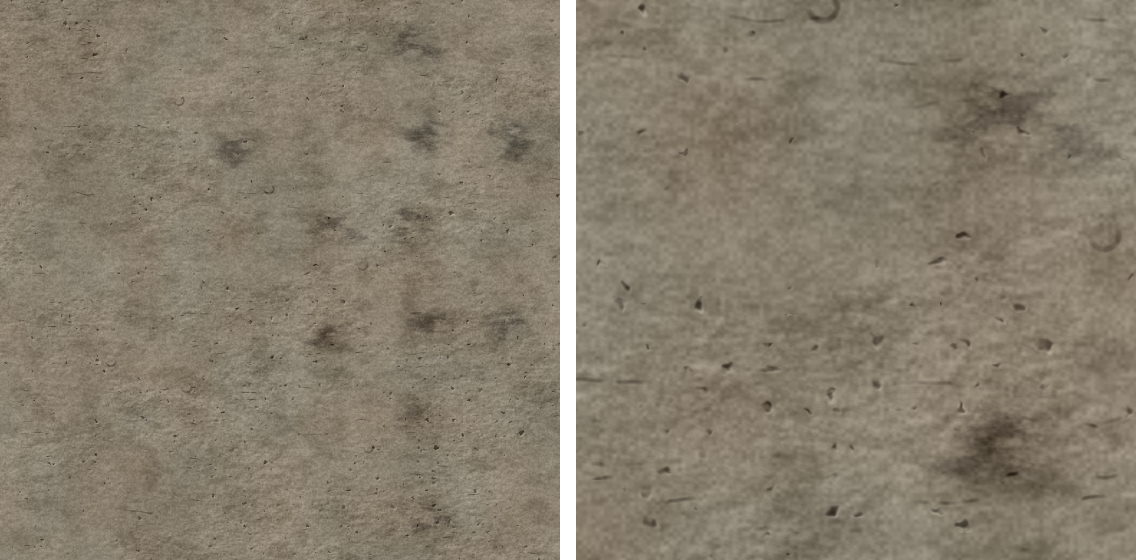
Left, the full canvas; right, a detail of the centre.
Reproduce this texture procedurally as a three.js fragment shader.

```glsl
// Weathered concrete: a warm grey base with faint clouds, crumbly embossed relief
// and fine grain, marked by ragged dark stains, clustered air pits, broken level
// scratches and small ring scars, each scattered one per cell over a hashed grid.

varying vec2 vUv;

const vec3 CONCRETE = vec3(0.547, 0.510, 0.445);
const vec3 WARM_TINT = vec3(0.010, -0.002, -0.006);
const vec3 STAIN_DROP = vec3(0.150, 0.144, 0.130);
const vec3 PIT_DROP = vec3(0.280, 0.275, 0.250);
const float CLOUD_CONTRAST = 0.115;
const float STREAK_CONTRAST = 0.030;
const float BLOTCH_DEPTH = 0.055;
const float GRAIN_CONTRAST = 0.115;
const float RELIEF_CONTRAST = 0.20;
const float RIM_LIGHT = 0.12;
const float SCRATCH_DEPTH = 0.60;
const float RING_RADIUS = 0.0085;
const float SOFT_EDGE = 0.0014;

vec3 hash3(vec2 cell) {
  vec3 q = fract(cell.xyx * vec3(0.1031, 0.1030, 0.0973));
  q += dot(q, q.yxz + 33.33);
  return fract((q.xxy + q.yzz) * q.zyx);
}

float noise(vec2 p) {
  vec2 i = floor(p);
  vec2 f = fract(p);
  f = f * f * (3.0 - 2.0 * f);
  float low = mix(hash3(i).x, hash3(i + vec2(1.0, 0.0)).x, f.x);
  float high = mix(hash3(i + vec2(0.0, 1.0)).x, hash3(i + 1.0).x, f.x);
  return mix(low, high, f.y);
}

float fbm(vec2 p) {
  float sum = 0.0;
  float weight = 0.5;
  for (int i = 0; i < 5; i++) {
    sum += weight * noise(p);
    p = mat2(1.6, 1.2, -1.2, 1.6) * p + 17.3;
    weight *= 0.56;
  }
  return sum / 1.07;
}

// Soft blotches, more frequent to the right, broken into ragged layers
float stains(vec2 p) {
  vec2 warped = p + 0.06 * (vec2(fbm(p * 14.0), fbm(p * 14.0 + 50.0)) - 0.5);
  vec2 grid = warped * 6.0;
  vec2 cell = floor(grid);
  vec3 rnd = hash3(cell + 71.0);
  vec2 offset = fract(grid) - mix(vec2(0.4), vec2(0.6), rnd.xy);
  float blot = 1.0 - smoothstep(0.02, 0.38, length(offset * vec2(1.0, 1.15)));
  float present = step(rnd.z, mix(0.08, 0.45, smoothstep(2.5, 4.0, cell.x)));
  float ragged = smoothstep(0.34, 0.68, fbm(p * vec2(38.0, 85.0)));
  return present * blot * (0.15 + 1.1 * ragged);
}

// Small holes: x is the dark hollow, y the lit lip below and to the right
vec2 pits(vec2 p, float cells, float chance, float radius) {
  vec2 wobble = vec2(noise(p * 230.0), noise(p * 230.0 + 40.0)) - 0.5;
  vec2 grid = (p + 0.005 * wobble) * cells;
  vec3 rnd = hash3(floor(grid) + cells);
  vec2 offset = (fract(grid) - mix(vec2(0.3), vec2(0.7), rnd.xy)) / cells;
  float size = radius * mix(0.4, 1.0, fract(rnd.x * 57.0));
  vec2 stretch = vec2(mix(0.65, 1.2, fract(rnd.y * 31.0)), 1.0);
  float hollow = length(offset * stretch) - size;
  float lip = length((offset - size * vec2(0.7, -0.9)) * stretch) - size;
  float dark = 1.0 - smoothstep(-SOFT_EDGE, SOFT_EDGE, hollow);
  float light = (1.0 - smoothstep(-SOFT_EDGE, SOFT_EDGE, lip)) * (1.0 - dark);
  float strength = mix(0.3, 1.0, fract(rnd.z * 91.0));
  return vec2(dark, light) * step(rnd.z, chance) * strength;
}

// Short, wavering, broken lines of uneven strength
float scratches(vec2 p, vec2 cells, float chance) {
  p.y += 0.007 * (noise(p * vec2(45.0, 12.0)) - 0.5);
  vec2 grid = p * cells;
  vec3 rnd = hash3(floor(grid) + 23.0);
  vec2 offset = abs(fract(grid) - mix(vec2(0.42), vec2(0.58), rnd.xy)) / cells;
  float reach = mix(0.12, 0.40, fract(rnd.x * 43.0)) / cells.x;
  float line = 1.0 - smoothstep(0.0002, 0.0019, offset.y);
  line *= 1.0 - smoothstep(reach * 0.3, reach, offset.x);
  float strength = mix(0.3, 1.0, fract(rnd.z * 83.0));
  return line * strength * step(rnd.z, chance) * smoothstep(0.25, 0.7, noise(p * vec2(130.0, 70.0)));
}

// Round scars: positive is the shaded lower arc, negative the lit upper arc
float rings(vec2 p) {
  vec2 grid = p * 8.0;
  vec3 rnd = hash3(floor(grid) + 137.0);
  vec2 offset = (fract(grid) - mix(vec2(0.15), vec2(0.85), rnd.xy)) / 8.0;
  float arc = abs(length(offset) - RING_RADIUS);
  float outline = 1.0 - smoothstep(0.0005, 0.0028, arc);
  float shade = mix(0.75, -0.2, smoothstep(-0.006, 0.009, offset.y - 0.4 * offset.x));
  return outline * shade * step(rnd.z, 0.16);
}

void main() {
  vec2 p = vUv;
  float cluster = smoothstep(0.38, 0.66, fbm(p * vec2(7.0, 11.0) + 80.0));

  // Broad clouds, streaks along both axes, ragged blotches
  float clouds = fbm(p * vec2(6.0, 7.0) + 3.0) - 0.5;
  float streaks = noise(p * vec2(28.0, 170.0)) + noise(p * vec2(30.0, 4.0)) - 1.0;
  float blotches = smoothstep(0.46, 0.74, fbm(p * vec2(26.0, 42.0) + 31.0));
  vec3 color = CONCRETE + CLOUD_CONTRAST * clouds + STREAK_CONTRAST * streaks;
  color += WARM_TINT * 2.0 * (noise(p * 12.0 + 60.0) - 0.5) - BLOTCH_DEPTH * blotches;

  // Fine grain, and crumbs lit from the upper left
  float grain = 0.5 * noise(p * vec2(130.0, 250.0)) + 0.7 * noise(p * 390.0 + 9.0) - 0.6;
  vec2 crumb = p * vec2(75.0, 110.0);
  float relief = fbm(crumb) - fbm(crumb + vec2(-0.15, 0.25));
  color += GRAIN_CONTRAST * grain + RELIEF_CONTRAST * relief * (0.4 + 0.8 * cluster);

  // Pits and scratches gather where the cluster noise is high
  vec2 holes = pits(p, 38.0, 0.03 + 0.13 * cluster, 0.0034);
  holes = max(holes, pits(p + 0.37, 80.0, 0.02 + 0.20 * cluster, 0.0021));
  float marks = scratches(p, vec2(10.0, 42.0), 0.14);
  marks = max(marks, scratches(p + 0.53, vec2(20.0, 64.0), 0.03 + 0.15 * cluster));

  color -= STAIN_DROP * stains(p);
  color -= PIT_DROP * (max(holes.x, SCRATCH_DEPTH * marks) + 0.6 * rings(p));
  color += RIM_LIGHT * holes.y;
  gl_FragColor = vec4(clamp(color, 0.0, 1.0), 1.0);
}
```
